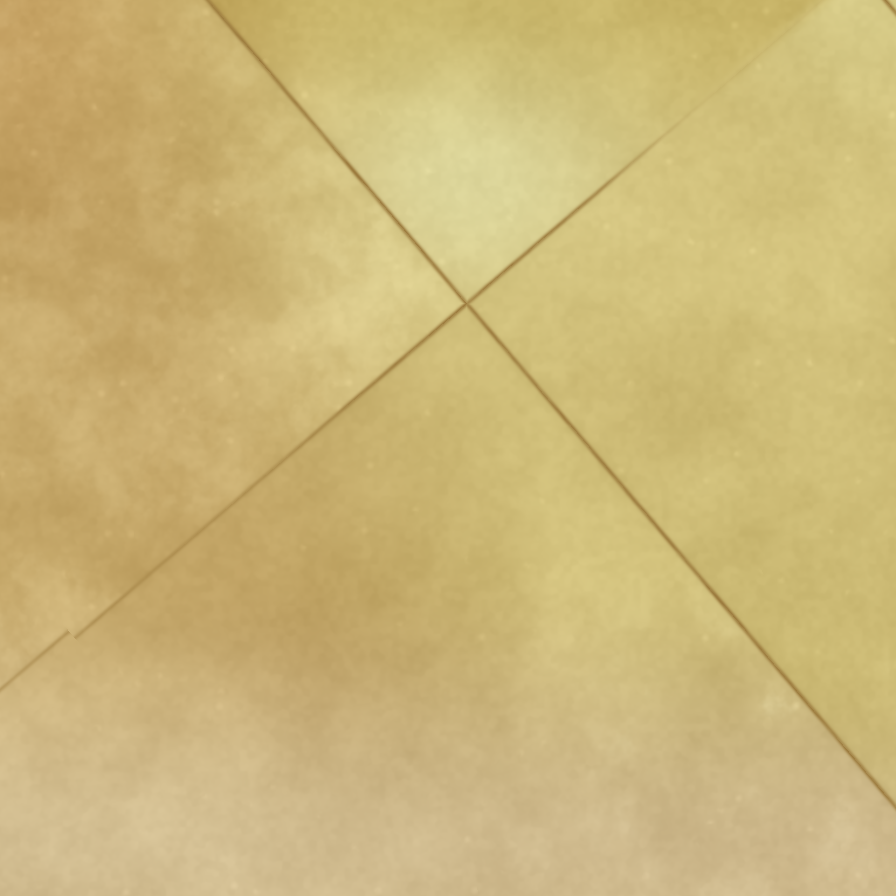
A Shadertoy shader for this texture:

```glsl
#define TILE vec2(0.575, 0.90)
#define CROSSING vec2(0.521, 0.661)
#define ANGLE 0.706
#define JOINT 0.0027
#define SLIP 0.010
#define MOTTLE 0.15
#define GRAIN 0.022
#define JOINT_COLOR vec3(0.61, 0.48, 0.24)
#define TAN vec3(0.775, 0.660, 0.415)
#define OLIVE vec3(0.812, 0.744, 0.470)
#define PALE vec3(0.812, 0.730, 0.555)

float hash(vec2 p) {
    p = fract(p * vec2(0.1031, 0.1137));
    p += dot(p, p.yx + 33.33);
    return fract((p.x + p.y) * p.x * 7.31);
}

// Cellular noise: x is a soft blend of the cell values around zero,
// y the distance to the nearest point, z the value of that point
vec3 cells(vec2 p) {
    vec2 base = floor(p), sum = vec2(0.0), best = vec2(9.0, 0.0);
    for (int y = -1; y <= 1; y++)
    for (int x = -1; x <= 1; x++) {
        vec2 id = base + vec2(x, y);
        vec2 jitter = vec2(hash(id + 17.0), hash(id + 71.0));
        float d = length(id + 0.15 + 0.7 * jitter - p);
        float value = hash(id + 131.0);
        float weight = exp(-5.0 * d * d);
        sum += vec2(value - 0.5, 1.0) * weight;
        if (d < best.x) best = vec2(d, value);
    }
    return vec3(sum.x / sum.y, best);
}

// Layered cell blotches
float blotches(vec2 p) {
    float sum = 0.0, amp = 0.5;
    for (int i = 0; i < 4; i++) {
        sum += amp * cells(p).x;
        p = mat2(0.8, 0.6, -0.6, 0.8) * p * 2.1 + 5.3;
        amp *= 0.6;
    }
    return sum;
}

float blob(vec2 p, vec2 center, vec2 radius) {
    vec2 q = (p - center) / radius;
    return exp(-dot(q, q));
}

// Soft groove profile
float groove(float d, float width) {
    return exp(-d * d / (width * width));
}

void mainImage(out vec4 fragColor, in vec2 fragCoord) {
    vec2 uv = fragCoord / iResolution.xy;
    float soft = 0.0015 + 0.7 / iResolution.y;

    // Rotated tile frame, with one column slipped out of line
    vec2 axis = vec2(cos(ANGLE), sin(ANGLE));
    vec2 p = uv - CROSSING;
    vec2 q = vec2(dot(p, axis), dot(p, vec2(-axis.y, axis.x)));
    q.y += SLIP * min(floor(q.x / TILE.x) + 1.0, 0.0);
    vec2 gap = abs(q - TILE * floor(q / TILE + 0.5));
    float blur = soft + 0.012 * smoothstep(0.15, 0.40, q.x);
    float right = smoothstep(-soft, soft, q.x);
    float upper = smoothstep(-blur, blur, q.y);
    float topTile = right * upper;
    float leftTile = (1.0 - right) * upper;
    float rightTile = right * (1.0 - upper);

    // Broad colour drift across the floor
    vec3 col = mix(TAN, OLIVE, smoothstep(0.15, 0.65, uv.x + 0.4 * (uv.y - 0.5)));
    col = mix(col, PALE, smoothstep(0.38, 0.04, uv.y + 0.10 * rightTile));
    col -= topTile * vec3(0.035, 0.045, 0.070) * smoothstep(0.80, 1.0, uv.y);
    col += vec3(0.0, -0.025, -0.025) * blob(uv, vec2(0.0, 1.0), vec2(0.22));

    // Reflected light and old stains
    float glow = blob(uv, vec2(0.53, 0.80), vec2(0.18, 0.14));
    col += vec3(0.040, 0.080, 0.120) * glow * mix(0.25, 1.0, topTile);
    col += vec3(0.03, 0.04, 0.05) * leftTile * blob(uv, vec2(0.41, 0.69), vec2(0.12, 0.13));
    col += vec3(0.03, 0.05, 0.06) * rightTile * blob(uv, vec2(0.97, 1.0), vec2(0.14));
    float stain = 0.7 * leftTile * blob(uv, vec2(0.19, 0.70), vec2(0.10, 0.19));
    stain += 0.7 * leftTile * blob(uv, vec2(0.03, 0.77), vec2(0.06, 0.08));
    stain += 0.7 * blob(uv, vec2(0.37, 0.26), vec2(0.11, 0.08));
    stain += 0.7 * rightTile * blob(uv, vec2(0.72, 0.55), vec2(0.14, 0.08));
    col -= vec3(0.040, 0.050, 0.050) * stain;

    // Mottling, chalky scuffs, grain and sparse flecks
    vec2 seed = max(floor(q / TILE), -1.0) * 3.7;
    float cloud = blotches(uv * 6.0 + seed + 20.0);
    float fine = blotches(uv * 24.0 + seed + 40.0);
    float rough = 0.6 + 0.5 * leftTile + 0.3 * smoothstep(0.4, 0.1, uv.y);
    col += MOTTLE * vec3(0.75, 0.85, 0.90) * (0.8 * cloud + 0.35 * rough * fine);
    float chalk = smoothstep(0.0, 0.25, cloud + 0.7 * fine);
    chalk *= blob(uv, vec2(0.84, 0.17), vec2(0.15, 0.14)) + 0.35 * leftTile;
    col += vec3(0.025, 0.035, 0.045) * chalk;
    col += GRAIN * cells(uv * 130.0).x;
    vec3 fleck = cells(uv * 60.0 + 9.0);
    float spot = smoothstep(0.40, 0.0, fleck.y) * smoothstep(-0.05, 0.15, fine);
    col += 0.035 * spot * step(0.93, fleck.z);

    // Joints fade where they are worn or filled
    float kept = smoothstep(-0.5, -0.1, q.x);
    float wear = 0.85 + 0.6 * fine;
    float across = groove(gap.x, JOINT) * kept;
    float worn = mix(0.50, 1.0, smoothstep(-0.40, -0.05, q.x));
    worn *= 1.0 - 0.9 * smoothstep(0.10, 0.36, q.x);
    float along = groove(gap.y, JOINT * mix(0.85, 1.0, worn)) * worn;
    float shoulder = max(groove(gap.x, 0.009) * kept, groove(gap.y, 0.009) * worn);
    col -= 0.015 * shoulder;
    col = mix(col, JOINT_COLOR, clamp(wear, 0.6, 1.0) * max(across, along));

    fragColor = vec4(clamp(col, 0.0, 1.0), 1.0);
}
```
